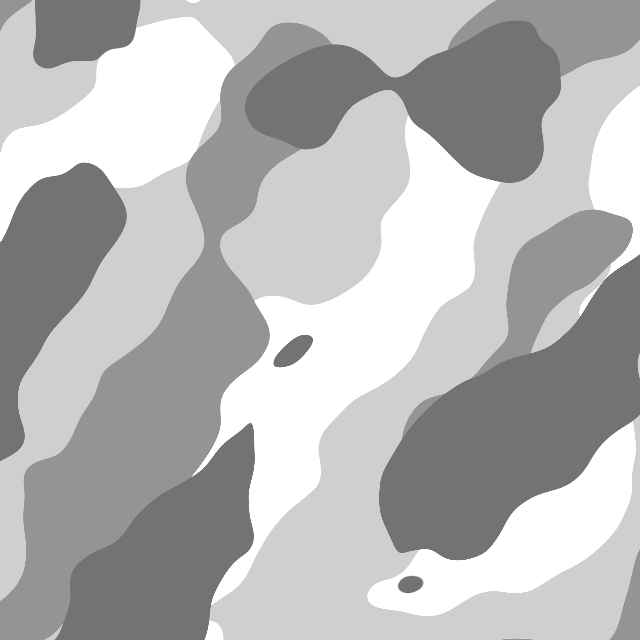
Give the GLSL for this pattern, as a three.js fragment shader.

```glsl
// Four-tone grey camouflage: wavy diagonal patches stacked in flat layers.

varying vec2 vUv;

const float TAU = 6.2831853;
const vec3 LIGHT_GREY = vec3(0.81);
const vec3 WHITE      = vec3(1.0);
const vec3 MID_GREY   = vec3(0.58);
const vec3 DARK_GREY  = vec3(0.45);
const float EDGE = 0.0006; // half width of the smoothed edge

float hash(vec2 p) {
  return fract(sin(dot(p, vec2(12.9898, 78.233))) * 43758.5453);
}

// Smooth value noise, 0 to 1
float noise(vec2 p) {
  vec2 cell = floor(p);
  vec2 f = fract(p);
  f = f * f * f * (f * (f * 6.0 - 15.0) + 10.0);
  float low  = mix(hash(cell), hash(cell + vec2(1.0, 0.0)), f.x);
  float high = mix(hash(cell + vec2(0.0, 1.0)), hash(cell + vec2(1.0, 1.0)), f.x);
  return mix(low, high, f.y);
}

// Centred displacement that bends outlines at one scale
vec2 wobble(vec2 p, float frequency, float amount, float seed) {
  vec2 q = p * frequency + seed * 7.31;
  return amount * (vec2(noise(q), noise(q + 41.7)) - 0.5);
}

// Approximate signed distance to the patches, positive inside.
// Sums whole-period waves whose crests run up to the right; the threshold
// is in standard deviations of the sum, so it sets the covered share.
float patches(vec2 p, float threshold, float seed) {
  float height = 0.0;
  float power = 0.0;
  vec2 slope = vec2(0.0);
  for (int i = -1; i < 5; i++) {
    for (int j = -1; j < 5; j++) {
      vec2 wave = vec2(float(i), -float(j));
      float across = (wave.x - wave.y) * 0.7071;
      float along  = (wave.x + wave.y) * 0.7071;
      float offAcross = (across - 1.9) / 0.9;
      float offAlong = along / 1.5;
      float weight = max(across, 0.0)
        * exp(-0.5 * (offAcross * offAcross + offAlong * offAlong));
      float angle = TAU * (dot(wave, p) + hash(wave + seed * 17.3));
      height += weight * cos(angle);
      slope -= weight * TAU * wave * sin(angle);
      power += 0.5 * weight * weight;
    }
  }
  return (height - threshold * sqrt(power)) / max(length(slope), 0.5);
}

// Paints one layer of patches over the colour below
vec3 paintLayer(vec3 below, vec3 tone, vec2 p, float threshold, float seed) {
  // Small scallops come and go along the outline
  float scallop = 0.025 + 0.045 * noise(p * 4.0 + seed * 3.7);
  vec2 bent = p + wobble(p, 5.0, 0.11, seed) + wobble(p, 12.0, scallop, seed + 3.0);
  float inside = patches(bent, threshold, seed);
  return mix(below, tone, smoothstep(-EDGE, EDGE, inside));
}

void main() {
  vec3 color = LIGHT_GREY;
  color = paintLayer(color, WHITE, vUv, 0.28, 1.0);
  color = paintLayer(color, MID_GREY, vUv, 0.90, 2.0);
  color = paintLayer(color, DARK_GREY, vUv, 0.65, 5.0);
  gl_FragColor = vec4(color, 1.0);
}
```
